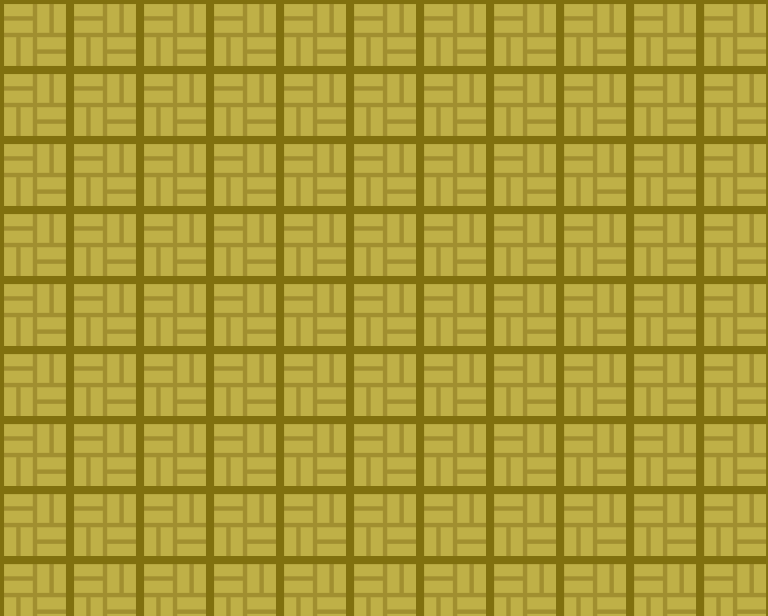
Reproduce this pattern procedurally as a Shadertoy shader.

```glsl
// Basket-weave parquet: square tiles of paired planks, framed by a dark grid.

const float TILES_ACROSS = 10.97;  // repeats over the canvas width
const float FRAME_WIDTH = 0.116;   // widths are fractions of one repeat
const float SEAM_WIDTH = 0.063;

const vec3 PLANK_COLOR = vec3(0.75, 0.69, 0.28);
const vec3 SEAM_COLOR = vec3(0.63, 0.56, 0.19);
const vec3 FRAME_COLOR = vec3(0.50, 0.44, 0.06);

// Coverage of a band, given the distance to its centre line.
float band(float centerDistance, float width, float pixel) {
    return clamp(0.5 + (0.5 * width - centerDistance) / pixel, 0.0, 1.0);
}

// Distance to the frame lines on the border of a centred unit cell.
float frameDistance(vec2 cell) {
    return 0.5 - max(abs(cell.x), abs(cell.y));
}

// Distance to the seams: a central cross, plus one split per quarter
// that alternates between horizontal and vertical.
float seamDistance(vec2 cell, float frameWidth, float seamWidth) {
    vec2 a = abs(cell);
    float quarterCenter = 0.25 * (1.0 - frameWidth + seamWidth);
    float across = cell.x * cell.y > 0.0 ? a.y : a.x;
    return min(min(a.x, a.y), abs(across - quarterCenter));
}

void mainImage(out vec4 fragColor, in vec2 fragCoord) {
    // Square repeats, counted from the upper left corner
    float pixel = TILES_ACROSS / iResolution.x;
    vec2 p = vec2(fragCoord.x, iResolution.y - fragCoord.y) * pixel;
    vec2 cell = fract(p) - 0.5;

    // Planks, then seams, then the frame on top
    float seam = band(seamDistance(cell, FRAME_WIDTH, SEAM_WIDTH), SEAM_WIDTH, pixel);
    float frame = band(frameDistance(cell), FRAME_WIDTH, pixel);
    vec3 color = mix(PLANK_COLOR, SEAM_COLOR, seam);
    color = mix(color, FRAME_COLOR, frame);

    fragColor = vec4(color, 1.0);
}
```
